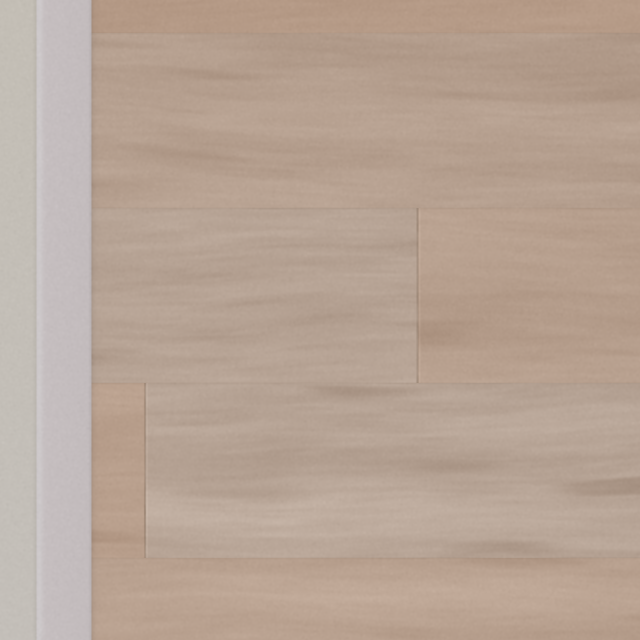
A Shadertoy shader for this texture:

```glsl
const vec3 WALL = vec3(0.765, 0.745, 0.710);
const vec3 TRIM = vec3(0.768, 0.740, 0.745);
const vec3 TRIM_LIGHT = vec3(0.810, 0.795, 0.800);
const vec3 WOOD_COOL = vec3(0.714, 0.640, 0.584);
const vec3 WOOD_WARM = vec3(0.708, 0.602, 0.525);
const vec3 GRAIN_TINT = vec3(0.90, 1.00, 1.06);
const vec3 JOINT = vec3(0.560, 0.475, 0.405);

const float TRIM_LEFT = 0.057;
const float TRIM_RIGHT = 0.143;
const float ROW_HEIGHT = 0.2734;
const float ROW_START = 0.1276;
const float PLANK_LENGTH = 1.45;
const float JOINT_START = 0.2266;
const float ROW_SHIFT = 0.4258;
const float JOINT_WIDTH = 0.0024;
const float JOINT_STRENGTH = 0.60;
const float SEAM_STRENGTH = 0.16;
const float BAND_DEPTH = 0.050;
const float STREAK_DEPTH = 0.050;
const float FIBRE_DEPTH = 0.038;
const float SPECKLE_DEPTH = 0.016;

float hash(vec2 p) {
    vec3 q = fract(vec3(p.xyx) * vec3(0.1031, 0.1030, 0.0973));
    q += dot(q, q.yzx + 33.33);
    return fract((q.x + q.y) * q.z);
}

// Cellular noise: one soft spot of random sign and strength per cell
float spots(vec2 p) {
    vec2 cell = floor(p);
    float sum = 0.0;
    for (int j = -1; j <= 1; j++) {
        for (int i = -1; i <= 1; i++) {
            vec2 c = cell + vec2(i, j);
            vec2 d = c + vec2(hash(c), hash(c + 71.7)) - p;
            float falloff = max(0.0, 1.0 - dot(d, d));
            sum += (hash(c + 39.2) - 0.5) * falloff * falloff;
        }
    }
    return sum;
}

// Coverage of a line at distance d, softened by one pixel
float line(float d, float width, float px) {
    return 1.0 - smoothstep(0.5 * width - 0.5 * px, 0.5 * width + px, abs(d));
}

// Brightness change along the fibres of one plank
float grain(vec2 p, float seed) {
    p.y += 0.009 * sin(4.3 * p.x + seed) + 0.004 * sin(11.0 * p.x + 17.0 * p.y + 2.0 * seed);
    p += vec2(7.3, 3.1) * (seed + 20.0);
    float bands = spots(p * vec2(1.6, 17.0));
    float streaks = smoothstep(0.22, 0.62, spots(p * vec2(4.0, 38.0) + 5.0));
    float fibres = 0.6 * spots(p * vec2(6.0, 70.0)) + 0.6 * spots(p * vec2(15.0, 170.0));
    return BAND_DEPTH * bands - STREAK_DEPTH * streaks + FIBRE_DEPTH * fibres;
}

vec3 floorColor(vec2 uv, float px) {
    // Staggered rows of long planks
    float v = (uv.y - ROW_START) / ROW_HEIGHT;
    float row = floor(v);
    float u = (uv.x - JOINT_START - ROW_SHIFT * row) / PLANK_LENGTH;
    float plank = floor(u);

    // Each plank has its own warmth and grain
    float warmth = 0.5 + 0.5 * sin(1.8 * row + 2.26 * plank - 1.57);
    vec3 color = mix(WOOD_COOL, WOOD_WARM, warmth);
    float depth = mix(1.15, 0.65, warmth);
    color += GRAIN_TINT * depth * grain(uv, 3.0 * row + 1.7 * plank);

    // Slow drift of light, brighter near the lower left
    color += 0.014 * (1.0 - uv.y - 0.6 * uv.x) + 0.008 * spots(uv * 4.0);

    // Faint long seams, clear end joints with a pale lip
    float seam = (fract(v + 0.5) - 0.5) * ROW_HEIGHT;
    float joint = (fract(u + 0.5) - 0.5) * PLANK_LENGTH;
    float wear = 0.75 + 0.6 * spots(uv * vec2(9.0, 60.0));
    color = mix(color, JOINT, SEAM_STRENGTH * wear * line(seam, JOINT_WIDTH, px));
    color += 0.025 * line(joint - 1.3 * JOINT_WIDTH, JOINT_WIDTH, px);
    color = mix(color, JOINT, JOINT_STRENGTH * wear * line(joint, JOINT_WIDTH, px));

    // Contact shadow beside the trim
    return color * (1.0 - 0.09 * exp(-(uv.x - TRIM_RIGHT) / 0.004));
}

vec3 trimColor(vec2 uv) {
    float t = (uv.x - TRIM_LEFT) / (TRIM_RIGHT - TRIM_LEFT);
    vec3 color = TRIM + 0.012 * (0.5 - t);
    color = mix(color, TRIM_LIGHT, 0.8 * exp(-pow((t - 0.05) / 0.07, 2.0)));
    return color - 0.04 * smoothstep(0.93, 1.0, t);
}

void mainImage(out vec4 fragColor, in vec2 fragCoord) {
    vec2 uv = fragCoord / iResolution.xy;
    float px = 1.0 / min(iResolution.x, iResolution.y);

    // Wall strip, slightly greyer toward the bottom
    vec3 color = WALL + vec3(0.0, 0.002, 0.014) * (1.0 - uv.y);
    color -= 0.03 * smoothstep(TRIM_LEFT - 0.008, TRIM_LEFT, uv.x);

    // Trim, then floor
    color = mix(color, trimColor(uv), smoothstep(-px, px, uv.x - TRIM_LEFT));
    vec3 wood = floorColor(vec2(max(uv.x, TRIM_RIGHT), uv.y), px);
    color = mix(color, wood, smoothstep(-px, px, uv.x - TRIM_RIGHT));

    // Fine surface speckle
    color += SPECKLE_DEPTH * spots(uv * 260.0);
    fragColor = vec4(color, 1.0);
}
```
